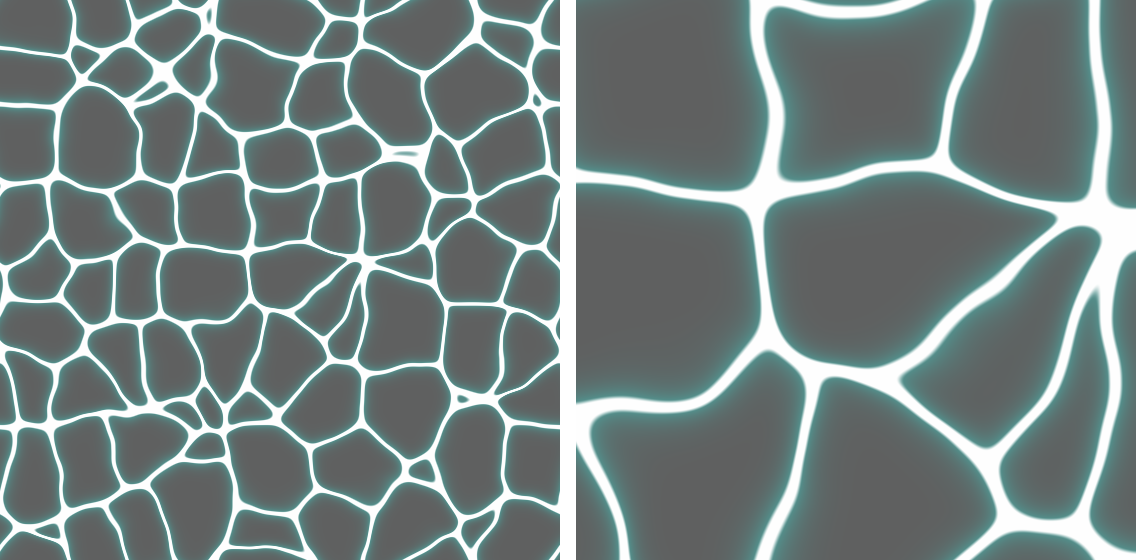
Left, the full canvas; right, a detail of the centre.
Write a three.js fragment shader that draws this pattern.

```glsl
varying vec2 vUv;

const float CELLS = 9.0;
const vec3 STONE = vec3(0.373, 0.375, 0.375);
const vec3 TEAL = vec3(0.31, 0.62, 0.60);
const vec3 VEIN = vec3(0.995);

float hash(vec2 p) {
  return fract(sin(dot(p, vec2(127.1, 311.7))) * 43758.5453);
}

vec2 hash2(vec2 p) {
  return vec2(hash(p), hash(p + vec2(37.2, 91.7)));
}

// Smooth vector noise that wraps after a whole number of repeats
vec2 wrapNoise(vec2 uv, float repeats, float seed) {
  vec2 p = uv * repeats;
  vec2 i = floor(p);
  vec2 f = fract(p);
  f = f * f * f * (f * (f * 6.0 - 15.0) + 10.0);
  vec2 lo = mod(i, repeats);
  vec2 hi = mod(i + 1.0, repeats);
  vec2 a = hash2(lo + seed);
  vec2 b = hash2(vec2(hi.x, lo.y) + seed);
  vec2 c = hash2(vec2(lo.x, hi.y) + seed);
  vec2 d = hash2(hi + seed);
  return mix(mix(a, b, f.x), mix(c, d, f.x), f.y) - 0.5;
}

// Jittered site position (xy) and its weight (z); light sites make tiny cells
vec3 site(vec2 cell, float count) {
  vec2 id = mod(cell, count);
  vec2 pos = cell + 0.5 + 0.8 * (hash2(id + 3.1) - 0.5);
  float size = hash(id + 17.3);
  float light = step(hash(id + 8.6), 0.25);
  return vec3(pos, mix(0.15 * size, -0.42 - 0.18 * size, light));
}

float power(vec2 p, vec3 s) {
  vec2 d = p - s.xy;
  return dot(d, d) - s.z;
}

// Distance to the border of a weighted Voronoi cell, with rounded corners
float borderDistance(vec2 uv, float count, float rounding) {
  vec2 p = uv * count;
  vec2 base = floor(p);
  vec2 homeCell = base;
  vec3 home = vec3(0.0);
  float nearest = 100.0;
  for (int y = -2; y <= 2; y++) {
    for (int x = -2; x <= 2; x++) {
      vec2 cell = base + vec2(float(x), float(y));
      vec3 s = site(cell, count);
      float d = power(p, s);
      if (d < nearest) {
        nearest = d;
        home = s;
        homeCell = cell;
      }
    }
  }
  // Exponential smooth minimum over all neighbouring edges
  float sum = 1e-12;
  for (int y = -2; y <= 2; y++) {
    for (int x = -2; x <= 2; x++) {
      if (x == 0 && y == 0) continue;
      vec3 s = site(homeCell + vec2(float(x), float(y)), count);
      float gap = max(length(s.xy - home.xy), 0.05);
      float d = (power(p, s) - nearest) / (2.0 * gap * count);
      sum += exp(-max(d, 0.0) / rounding);
    }
  }
  return -rounding * log(sum);
}

void main() {
  // Bend the cell edges
  vec2 uv = vUv;
  uv += 0.030 * wrapNoise(vUv, 12.0, 5.0);
  uv += 0.007 * wrapNoise(vUv, 25.0, 41.0);

  // Glow fading into the stone, then the bright vein on top
  float d = borderDistance(uv, CELLS, 0.0055) - 0.0035;
  float glow = 0.82 * exp(-max(d, 0.0) / 0.0079);
  vec3 color = mix(STONE, TEAL, glow);
  color = mix(VEIN, color, smoothstep(-0.0013, 0.0013, d));
  gl_FragColor = vec4(color, 1.0);
}
```
